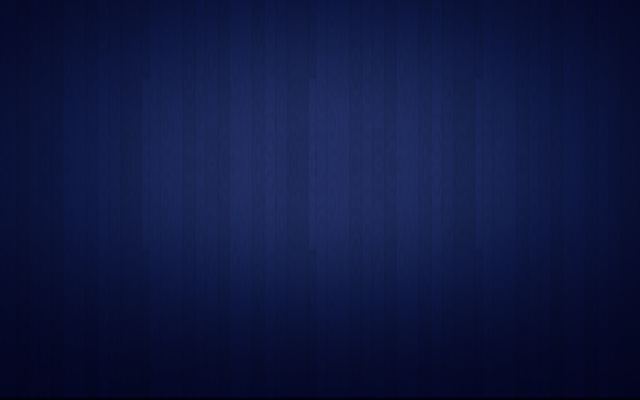
This texture is drawn by a WebGL 2 fragment shader. Its source:

```glsl
#version 300 es
precision highp float;
// Dark blue wooden planks under a soft spotlight with a heavy vignette.
// One strip of upright planks repeats sideways and is mirrored vertically;
// gradient noise and stretched rings give the grain, a colour ramp the light.

#define TILES vec2(3.84, 2.4)     // canvas size in plank tiles
#define TILE_START 0.725          // left edge of a tile
#define MIRROR_Y 1.415            // height of the mirror line
#define LIGHT_CENTRE vec2(0.5, 0.59)
#define LIGHT_WIDTH 0.47
#define LIGHT_ABOVE 0.46
#define LIGHT_BELOW 0.41
#define TONE_CONTRAST 0.56        // difference between planks
#define GRAIN 0.14
#define RINGS 0.045
#define SEAM_DEPTH 0.10
#define BASE_STRIP 0.006          // dark strip along the bottom

uniform vec2 u_resolution;
out vec4 fragColor;

const int PLANKS = 12;
const float LEFT[PLANKS] = float[](0.0, 0.125, 0.17, 0.235, 0.375, 0.445,
                                   0.51, 0.585, 0.65, 0.79, 0.86, 0.93);
const float TONE[PLANKS] = float[](-0.06, -0.08, 0.06, 0.03, -0.06, 0.01,
                                   0.0, -0.08, 0.05, -0.07, 0.05, -0.02);
// Distance of each plank's end joint from the mirror line (9 = none),
// and how much lighter the plank is on the inner side of it.
const float JOINT[PLANKS] = float[](0.515, 0.515, 9.0, 0.405, 9.0, 9.0,
                                    0.215, 9.0, 9.0, 0.72, 9.0, 9.0);
const float STEP_UP[PLANKS] = float[](-0.05, 0.16, 0.0, 0.03, 0.0, 0.0,
                                      -0.07, 0.0, 0.0, 0.04, 0.0, 0.0);

vec2 hash2(vec2 p) {
    p = vec2(dot(p, vec2(127.1, 311.7)), dot(p, vec2(269.5, 183.3)));
    return fract(sin(p) * 43758.5) * 2.0 - 1.0;
}

float gradientNoise(vec2 p) {
    vec2 i = floor(p), f = fract(p);
    vec2 w = f * f * f * (f * (f * 6.0 - 15.0) + 10.0);
    vec2 e = vec2(1.0, 0.0);
    float low = mix(dot(hash2(i), f), dot(hash2(i + e), f - e), w.x);
    float high = mix(dot(hash2(i + e.yx), f - e.yx),
                     dot(hash2(i + 1.0), f - 1.0), w.x);
    return mix(low, high, w.y);
}

// Slanting fibres and oval rings on one plank; y is measured from the mirror.
float woodGrain(vec2 p, int plank) {
    float seed = float(plank) * 17.3;
    float warp = gradientNoise(vec2(p.x * 14.0 + seed, p.y * 7.0));
    float x = p.x + 0.03 * warp;
    float fibres = 0.25 * gradientNoise(vec2(x * 34.0 + seed, p.y * 5.0 + seed))
                 + 0.40 * gradientNoise(vec2(x * 65.0 - seed, p.y * 16.0))
                 + 0.40 * gradientNoise(vec2(x * 110.0 + seed, p.y * 36.0));
    // Rings around a knot on the mirror line, or arches repeated up the plank
    bool knotted = plank == 0 || plank == 7;
    float random = hash2(vec2(seed, 4.0)).y;
    float arch = mod(p.y + 0.5 * random, 0.7) - 0.35;
    vec2 away = knotted ? vec2(p.x - LEFT[plank] - 0.04, p.y)
                        : vec2(p.x - LEFT[plank] - 0.035, arch);
    away.y *= 0.24;
    float spread = length(away) + 0.016 * warp;
    float rings = sin(spread * 260.0 + 3.0 * fibres);
    float fade = exp(-length(away) * 14.0);
    float heart = knotted ? -0.08 * exp(-dot(away, away) * 9000.0) : 0.0;
    return GRAIN * fibres + RINGS * rings * fade + heart;
}

// Brightness factor of the planks at a point in tile units.
float planks(vec2 p, float pixel) {
    float x = fract(p.x - TILE_START);
    float y = abs(p.y - MIRROR_Y);
    float tone = 0.0, seam = min(x, 1.0 - x);
    int plank = 0;
    for (int i = 0; i < PLANKS; i++) {
        float inner = 1.0 - smoothstep(-pixel, pixel, y - JOINT[i]);
        float gap = 1.0 - smoothstep(0.0, 0.003 + pixel, abs(y - JOINT[i]));
        float own = TONE[i] + STEP_UP[i] * inner - 0.5 * SEAM_DEPTH * gap;
        tone = mix(tone, own, smoothstep(-pixel, pixel, x - LEFT[i]));
        if (x >= LEFT[i]) plank = i;
        seam = min(seam, abs(x - LEFT[i]));
    }
    // Seams weaken and strengthen along their length
    float wear = 0.8 + 0.8 * gradientNoise(vec2(float(plank) * 3.7, y * 6.0));
    float groove = 1.0 - smoothstep(0.0, 0.003 + pixel, seam);
    return 1.0 + TONE_CONTRAST * tone - SEAM_DEPTH * wear * groove
         + woodGrain(vec2(x, y), plank);
}

// Oval pool of light, longer above than below.
float spotlight(vec2 uv) {
    vec2 d = uv - LIGHT_CENTRE;
    d /= vec2(LIGHT_WIDTH, d.y > 0.0 ? LIGHT_ABOVE : LIGHT_BELOW);
    return exp(-pow(dot(d, d), 1.1));
}

vec3 blueRamp(float t) {
    const vec3 night = vec3(0.010, 0.016, 0.120);
    const vec3 navy = vec3(0.050, 0.088, 0.255);
    const vec3 steel = vec3(0.122, 0.174, 0.375);
    vec3 c = mix(night, navy, clamp(t / 0.48, 0.0, 1.0));
    return mix(c, steel, clamp((t - 0.48) / 0.48, 0.0, 1.0));
}

void main() {
    vec2 uv = gl_FragCoord.xy / u_resolution;
    float pixel = TILES.x / u_resolution.x;
    vec3 colour = blueRamp(spotlight(uv)) * planks(uv * TILES, pixel);
    // Dark strip at the foot
    float rim = 1.0 / u_resolution.y;
    colour *= mix(0.3, 1.0, smoothstep(BASE_STRIP - rim, BASE_STRIP + rim, uv.y));
    fragColor = vec4(colour, 1.0);
}
```
